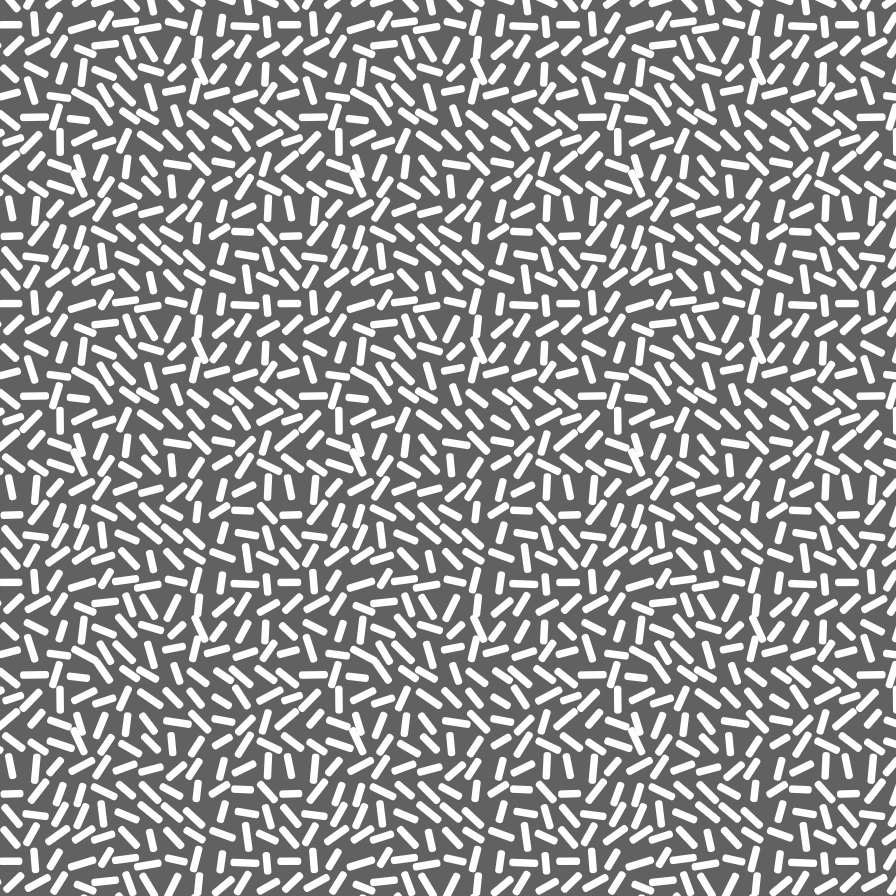
Give the GLSL for this pattern, as a Shadertoy shader.

```glsl
const float TILE_SIZE = 0.3112;     // repeat length, in canvas heights
const float CELLS_PER_TILE = 12.0;  // even, so the checkerboard wraps
const float HALF_WIDTH = 0.16;      // bar sizes, in cells
const float CORNER_RADIUS = 0.125;
const float REACH = 0.95;           // farthest a bar extends from its cell centre
const int CANDIDATES = 16;
const vec3 GREY = vec3(0.38);
const vec3 WHITE = vec3(1.0);

struct Bar {
    vec2 center;
    vec2 direction;
    float halfLength;
};

// Integer hash: four values in 0..1 per cell and seed
vec4 hash4(vec2 cell, int seed) {
    uvec4 v = uvec4(uvec2(cell), uint(seed), 7u);
    v = v * 1664525u + 1013904223u;
    v += v.yzxy * v.wxyz;
    v ^= v >> 16u;
    v += v.yzxy * v.wxyz;
    return vec4(v >> 8u) / 16777216.0;
}

// A random bar near the cell centre; steep directions are slightly favoured
Bar randomBar(vec2 cell, int seed, float jitter) {
    vec2 wrapped = mod(cell, CELLS_PER_TILE);
    vec4 h = hash4(wrapped, seed);
    float t = 2.0 * h.z - 1.0;
    float tilt = 1.5708 * t * (0.8 + 0.2 * t * t);
    float halfLength = mix(0.48, 0.65, hash4(wrapped, 0).w);
    vec2 center = cell + 0.5 + jitter * (2.0 * h.xy - 1.0);
    return Bar(center, vec2(sin(tilt), cos(tilt)), halfLength);
}

float axisDistance(vec2 p, Bar bar) {
    vec2 offset = p - bar.center;
    float along = clamp(dot(offset, bar.direction), -bar.halfLength, bar.halfLength);
    return length(offset - along * bar.direction);
}

// Smallest distance from points along one bar to the axis of another
float clearance(Bar a, Bar b) {
    float nearest = 10.0;
    for (int i = -2; i <= 2; i++) {
        vec2 p = a.center + a.direction * a.halfLength * float(i) * 0.5;
        nearest = min(nearest, axisDistance(p, b));
    }
    return nearest;
}

// Even cells are free; odd cells keep the candidate with the most room
Bar placedBar(vec2 cell) {
    if (mod(cell.x + cell.y, 2.0) < 0.5) return randomBar(cell, 0, 0.14);

    Bar neighbours[4];
    for (int i = 0; i < 4; i++) {
        float side = i < 2 ? -1.0 : 1.0;
        vec2 stepToCell = i % 2 == 0 ? vec2(side, 0.0) : vec2(0.0, side);
        neighbours[i] = randomBar(cell + stepToCell, 0, 0.14);
    }

    Bar best;
    float bestRoom = -1.0;
    for (int seed = 1; seed <= CANDIDATES; seed++) {
        Bar candidate = randomBar(cell, seed, 0.17);
        float room = 10.0;
        for (int i = 0; i < 4; i++) {
            room = min(room, clearance(candidate, neighbours[i]));
        }
        if (room > bestRoom) {
            bestRoom = room;
            best = candidate;
        }
    }
    return best;
}

// Signed distance to a bar with rounded corners
float barDistance(vec2 p, Bar bar) {
    vec2 offset = p - bar.center;
    vec2 across = vec2(-bar.direction.y, bar.direction.x);
    vec2 local = abs(vec2(dot(offset, bar.direction), dot(offset, across)));
    vec2 q = local - vec2(bar.halfLength, HALF_WIDTH) + CORNER_RADIUS;
    return length(max(q, 0.0)) + min(max(q.x, q.y), 0.0) - CORNER_RADIUS;
}

// Nearest bar among the surrounding cells
float scatterDistance(vec2 p) {
    float nearest = 10.0;
    for (int y = -1; y <= 1; y++) {
        for (int x = -1; x <= 1; x++) {
            vec2 cell = floor(p) + vec2(x, y);
            if (distance(p, cell + 0.5) < REACH) {
                nearest = min(nearest, barDistance(p, placedBar(cell)));
            }
        }
    }
    return nearest;
}

void mainImage(out vec4 fragColor, in vec2 fragCoord) {
    float pixel = CELLS_PER_TILE / (TILE_SIZE * iResolution.y);
    float d = scatterDistance(fragCoord * pixel);
    float coverage = clamp(0.5 - d / pixel, 0.0, 1.0);
    fragColor = vec4(mix(GREY, WHITE, coverage), 1.0);
}
```
